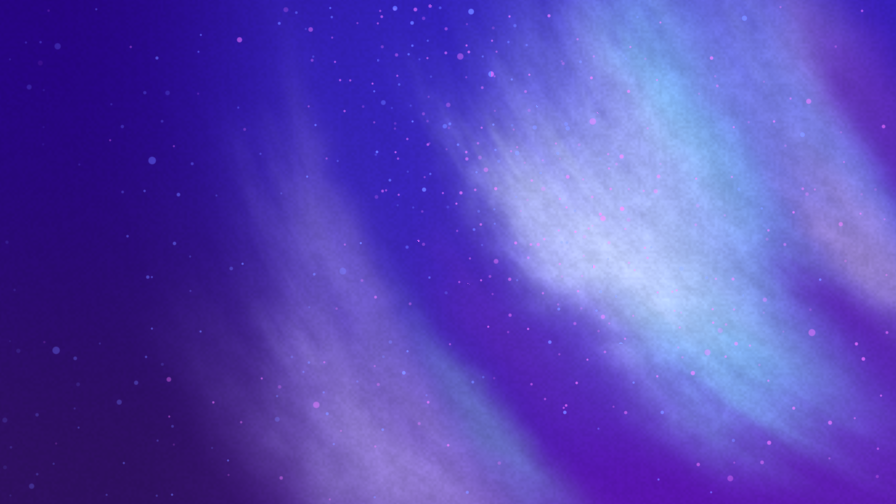
Reproduce this background procedurally as a Shadertoy shader.

```glsl
// Violet night sky with slanted aurora veils and scattered soft sparks.

// Sky gradient
const vec3 SKY_TOP_LEFT     = vec3(0.15, 0.02, 0.51);
const vec3 SKY_TOP_RIGHT    = vec3(0.19, 0.12, 0.73);
const vec3 SKY_BOTTOM_LEFT  = vec3(0.18, 0.06, 0.38);
const vec3 SKY_BOTTOM_RIGHT = vec3(0.35, 0.07, 0.68);

// Veil colours
const vec3 BLUE     = vec3(0.23, 0.17, 0.76);
const vec3 AZURE    = vec3(0.49, 0.54, 0.91);
const vec3 LAVENDER = vec3(0.47, 0.41, 0.80);
const vec3 ROSE     = vec3(0.61, 0.53, 0.83);
const vec3 TEAL     = vec3(0.42, 0.51, 0.80);
const vec3 CYAN     = vec3(0.47, 0.74, 0.95);
const vec3 WHITE    = vec3(0.78, 0.83, 1.00);
const vec3 PURPLE   = vec3(0.35, 0.14, 0.70);

// Sparks and texture
const vec3 SPARK_PINK = vec3(0.85, 0.40, 0.86);
const vec3 SPARK_BLUE = vec3(0.42, 0.52, 0.98);
const float VEIL_ANGLE = -0.93;
const float WARP = 0.13;
const float DENSITY_VARIATION = 0.5;
const float TEXTURE = 0.17;
const float GRAIN = 0.07;
const int SPARK_LAYERS = 3;

float hash(vec2 p) {
    return fract(sin(dot(p, vec2(127.1, 311.7))) * 43758.545);
}

float noise(vec2 p) {
    vec2 i = floor(p), f = fract(p);
    f = f * f * (3.0 - 2.0 * f);
    return mix(mix(hash(i), hash(i + vec2(1, 0)), f.x),
               mix(hash(i + vec2(0, 1)), hash(i + vec2(1, 1)), f.x), f.y);
}

// Layered noise centred on zero
float fbm(vec2 p) {
    float sum = -0.48, amp = 0.5;
    for (int i = 0; i < 5; i++) {
        sum += amp * noise(p);
        p = 2.0 * p + 7.3;
        amp *= 0.5;
    }
    return sum;
}

// Coordinates along and across a slanted axis
vec2 alongAcross(vec2 p, float angle) {
    vec2 axis = vec2(cos(angle), sin(angle));
    return vec2(dot(p, axis), dot(p, vec2(-axis.y, axis.x)));
}

// Curved soft streak; size = length, lower-left width, upper-right width
float streak(vec2 p, vec2 center, float angle, vec3 size) {
    vec2 q = alongAcross(p - center, angle);
    q.y -= 0.3 * q.x * q.x;
    q /= vec2(size.x, q.y < 0.0 ? size.y : size.z);
    return exp(-pow(dot(q, q), 1.25));
}

vec3 sky(vec2 p) {
    vec3 top = mix(SKY_TOP_LEFT, SKY_TOP_RIGHT, smoothstep(0.1, 0.95, p.x));
    vec3 bottom = mix(SKY_BOTTOM_LEFT, SKY_BOTTOM_RIGHT, smoothstep(0.25, 1.2, p.x));
    return mix(bottom, top, smoothstep(0.0, 0.9, p.y));
}

vec3 addVeils(vec3 c, vec2 p, float k) {
    // Left veil
    c = mix(c, BLUE, 0.60 * streak(p, vec2(0.78, 0.58), -1.00, vec3(0.55, 0.25, 0.25)));
    c = mix(c, LAVENDER, 0.55 * k * streak(p, vec2(0.69, 0.50), -1.15, vec3(0.27, 0.09, 0.06)));
    c = mix(c, LAVENDER, 0.85 * k * streak(p, vec2(0.78, 0.22), -0.97, vec3(0.40, 0.25, 0.10)));
    c = mix(c, ROSE, 0.60 * k * streak(p, vec2(0.82, 0.06), -0.75, vec3(0.32, 0.18, 0.12)));
    c = mix(c, TEAL, 0.70 * k * streak(p, vec2(0.98, 0.15), -0.90, vec3(0.25, 0.06, 0.05)));
    c = mix(c, PURPLE, 0.65 * streak(p, vec2(0.99, 0.35), -0.95, vec3(0.24, 0.06, 0.08)));
    // Central veil
    c = mix(c, AZURE, 0.80 * k * streak(p, vec2(1.34, 0.80), -1.00, vec3(0.40, 0.20, 0.20)));
    c = mix(c, AZURE, 0.85 * k * streak(p, vec2(1.28, 0.44), -0.82, vec3(0.45, 0.19, 0.20)));
    c = mix(c, CYAN, 0.70 * k * streak(p, vec2(1.40, 0.70), -1.10, vec3(0.40, 0.09, 0.08)));
    c = mix(c, CYAN, 0.75 * k * streak(p, vec2(1.42, 0.38), -0.80, vec3(0.28, 0.15, 0.09)));
    c = mix(c, WHITE, 0.60 * k * streak(p, vec2(1.07, 0.54), -1.00, vec3(0.25, 0.08, 0.13)));
    c = mix(c, WHITE, 0.80 * k * streak(p, vec2(1.23, 0.50), -0.78, vec3(0.25, 0.12, 0.12)));
    c = mix(c, WHITE, 0.45 * k * streak(p, vec2(1.30, 0.67), -0.95, vec3(0.24, 0.12, 0.10)));
    // Right veil and the gaps beside it
    c = mix(c, AZURE, 0.85 * k * streak(p, vec2(1.57, 0.78), -0.98, vec3(0.48, 0.13, 0.13)));
    c = mix(c, ROSE, 0.50 * k * streak(p, vec2(1.65, 0.90), -1.00, vec3(0.24, 0.08, 0.07)));
    c = mix(c, PURPLE, 0.80 * streak(p, vec2(1.77, 0.74), -0.95, vec3(0.28, 0.06, 0.14)));
    c = mix(c, PURPLE, 0.85 * streak(p, vec2(1.68, 0.37), -0.72, vec3(0.19, 0.06, 0.05)));
    c = mix(c, ROSE, 0.85 * k * streak(p, vec2(1.71, 0.51), -0.82, vec3(0.24, 0.08, 0.08)));
    return c;
}

// One jittered disc per cell, densest along the middle diagonal
vec3 addSparks(vec3 c, vec2 p) {
    float pixel = 1.0 / iResolution.y;
    float crowd = 0.10 + 0.45 * streak(p, vec2(0.95, 0.65), -0.80, vec3(0.50, 0.18, 0.22));
    for (int i = 0; i < SPARK_LAYERS; i++) {
        float layer = float(i);
        float cells = 30.0 - 8.0 * layer;
        vec2 id = floor(p * cells), seed = id + 37.0 * layer;
        vec2 jitter = 0.2 + 0.6 * vec2(hash(seed + 1.7), hash(seed + 5.3));
        float radius = mix(0.0018, 0.0036 + 0.0020 * layer, pow(hash(seed + 9.1), 3.0));
        float dist = length(p - (id + jitter) / cells);
        float disc = 1.0 - smoothstep(radius - pixel, radius + pixel, dist);
        float lit = step(hash(seed), crowd) * mix(0.25, 0.80, hash(seed + 3.9));
        lit *= smoothstep(-0.4, 0.8, p.x);
        float pink = step(0.5, hash(seed + 12.4) + 0.5 * (p.x - 0.7));
        c = mix(c, mix(SPARK_BLUE, SPARK_PINK, pink) + 0.25 * c, disc * lit);
    }
    return c;
}

void mainImage(out vec4 fragColor, in vec2 fragCoord) {
    vec2 p = fragCoord / iResolution.y;
    vec2 q = alongAcross(p - vec2(1.0, 0.5), VEIL_ANGLE);
    q.y -= 0.3 * q.x * q.x;
    // Wispy distortion, mostly along the veils
    float wisp = fbm(q * vec2(2.5, 11.0) + 23.0);
    float cloud = fbm(p * 6.0 + 11.0);
    vec2 axis = vec2(cos(VEIL_ANGLE), sin(VEIL_ANGLE));
    vec2 warped = p + WARP * (2.0 * wisp * axis + 0.7 * cloud * vec2(-axis.y, axis.x));
    float density = clamp(1.0 + DENSITY_VARIATION * (wisp + cloud), 0.7, 1.15);
    vec3 color = addVeils(sky(p), warped, density);
    // Fine cloud texture on bright veils, faint grain everywhere
    float fine = fbm(q * vec2(14.0, 30.0) + 5.0) + 0.6 * fbm(p * 45.0);
    color *= 1.0 + TEXTURE * fine * smoothstep(0.0, 0.5, color.g);
    color *= 1.0 + GRAIN * (noise(p * 190.0) - 0.5);
    fragColor = vec4(addSparks(color, p), 1.0);
}
```
